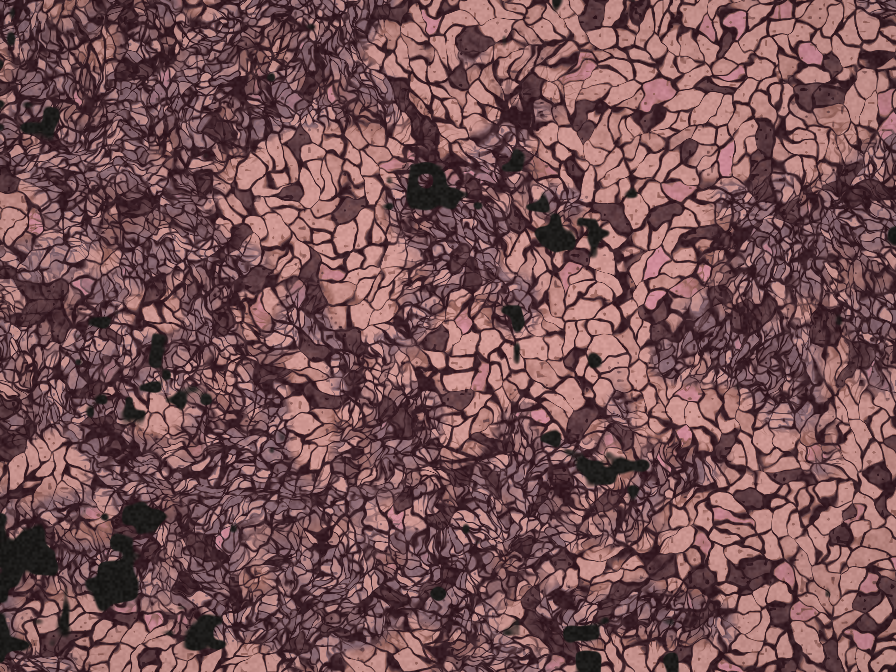
A WebGL 1 fragment shader for this texture:

```glsl
precision highp float;
// Etched metal under a microscope: salmon laths, dark purple boundaries and black pits.
uniform vec2 u_resolution;

#define GRAIN_FREQ 33.0
#define FINE_FREQ 54.0
#define GRAIN_STRETCH 1.45
#define FINE_STRETCH 1.8
#define ANGLE_FREQ 5.0
#define ANGLE_JITTER 1.3
#define BOUNDARY_WIDTH 0.2
#define DENSE_LEVEL 0.51
#define DARK_GRAIN_SHARE 0.1
#define PIT_LEVEL 0.71
#define SENSOR_NOISE 0.07

const vec3 SALMON = vec3(0.79, 0.58, 0.56);
const vec3 BROWN = vec3(0.59, 0.39, 0.36);
const vec3 MAUVE = vec3(0.52, 0.40, 0.44);
const vec3 PLUM = vec3(0.36, 0.24, 0.26);
const vec3 DARK_PLUM = vec3(0.20, 0.10, 0.13);
const vec3 PIT = vec3(0.11, 0.105, 0.10);
const vec3 PINK = vec3(0.79, 0.50, 0.60);

float hash(vec2 p) {
  vec3 q = fract(p.xyx * 0.1031);
  q += dot(q, q.yzx + 33.33);
  return fract((q.x + q.y) * q.z);
}

vec2 hash2(vec2 p) {
  return vec2(hash(p + 17.3), hash(p + 91.7));
}

float noise(vec2 p) {
  vec2 i = floor(p), f = fract(p);
  f = f * f * (3.0 - 2.0 * f);
  float low = mix(hash(i), hash(i + vec2(1.0, 0.0)), f.x);
  float high = mix(hash(i + vec2(0.0, 1.0)), hash(i + vec2(1.0, 1.0)), f.x);
  return mix(low, high, f.y);
}

vec2 wobble(vec2 p) {
  return vec2(noise(p), noise(p + 57.0)) - 0.5;
}

// Voronoi with stretched, locally aligned cells: x = boundary distance, y = cell id.
vec2 laths(vec2 p, float freq, float stretch) {
  vec2 q = p * freq, base = floor(q);
  float nearest = 9.0, second = 9.0, id = 0.0;
  for (int y = -2; y <= 2; y++) {
    for (int x = -2; x <= 2; x++) {
      vec2 cell = base + vec2(float(x), float(y));
      vec2 seed = cell + hash2(cell);
      float pick = hash(cell + 5.1);
      float angle = 6.28 * noise(seed / freq * ANGLE_FREQ + 8.0)
                  + (pick - 0.5) * ANGLE_JITTER;
      float c = cos(angle), s = sin(angle);
      vec2 d = q - seed;
      d = vec2(c * d.x + s * d.y, c * d.y - s * d.x) * vec2(1.0 / stretch, stretch);
      float dist = length(d);
      if (dist < nearest) {
        second = nearest;
        nearest = dist;
        id = pick;
      } else {
        second = min(second, dist);
      }
    }
  }
  return vec2(second - nearest, id);
}

void main() {
  vec2 p = gl_FragCoord.xy / u_resolution.y;
  vec2 warped = p + wobble(p * 28.0) * 0.016 + wobble(p * 85.0) * 0.007;

  // Broad grains, with boundaries that swell and fade
  vec2 grain = laths(warped, GRAIN_FREQ, GRAIN_STRETCH);
  float width = BOUNDARY_WIDTH * noise(p * 40.0 + 3.0);
  float light = smoothstep(width - 0.07, width + 0.1, grain.x);
  light *= 0.8 + 0.2 * smoothstep(0.1, 0.6, fract(grain.y * 7.3));
  light *= mix(0.3, 1.0, step(DARK_GRAIN_SHARE, grain.y));

  // Patches of dense, fine laths
  vec2 fine = laths(warped + 3.7, FINE_FREQ, FINE_STRETCH);
  float patches = 0.55 * noise(p * 4.3 + 21.0) + 0.45 * noise(p * 13.0 + 40.0);
  float dense = smoothstep(DENSE_LEVEL - 0.1, DENSE_LEVEL + 0.1, patches);
  float fineLight = smoothstep(0.0, 0.27, fine.x) * (0.5 + 0.5 * fine.y);
  light *= mix(1.0, fineLight, dense);

  // Mottling, and specks inside the grains
  light += 0.24 * (noise(p * 110.0) - 0.4) * (1.0 - 0.7 * light);
  light -= 0.4 * smoothstep(0.8, 0.95, noise(p * 150.0 + 9.0));

  // Tones from boundary to grain
  vec3 middle = mix(BROWN, MAUVE, smoothstep(0.3, 0.65, 0.35 * dense + 0.5 * noise(p * 24.0)));
  vec3 bright = mix(SALMON, PINK, 0.6 * step(0.94, grain.y));
  vec3 color = mix(DARK_PLUM, PLUM, smoothstep(0.0, 0.3, light));
  color = mix(color, middle, smoothstep(0.25, 0.6, light));
  color = mix(color, bright, smoothstep(0.6, 0.92, light));

  // Ragged black pits
  float pits = 0.35 * noise(p * 6.0 + 70.0) + 0.4 * noise(p * 17.0 + 30.0)
             + 0.25 * noise(p * 52.0);
  color = mix(color, PIT, smoothstep(PIT_LEVEL - 0.025, PIT_LEVEL + 0.02, pits));

  // Sensor grain and lens falloff
  color += SENSOR_NOISE * (noise(p * 260.0) - 0.5);
  vec2 fromCentre = gl_FragCoord.xy / u_resolution - 0.5;
  color *= 1.04 - 0.25 * dot(fromCentre, fromCentre);
  gl_FragColor = vec4(color, 1.0);
}
```
